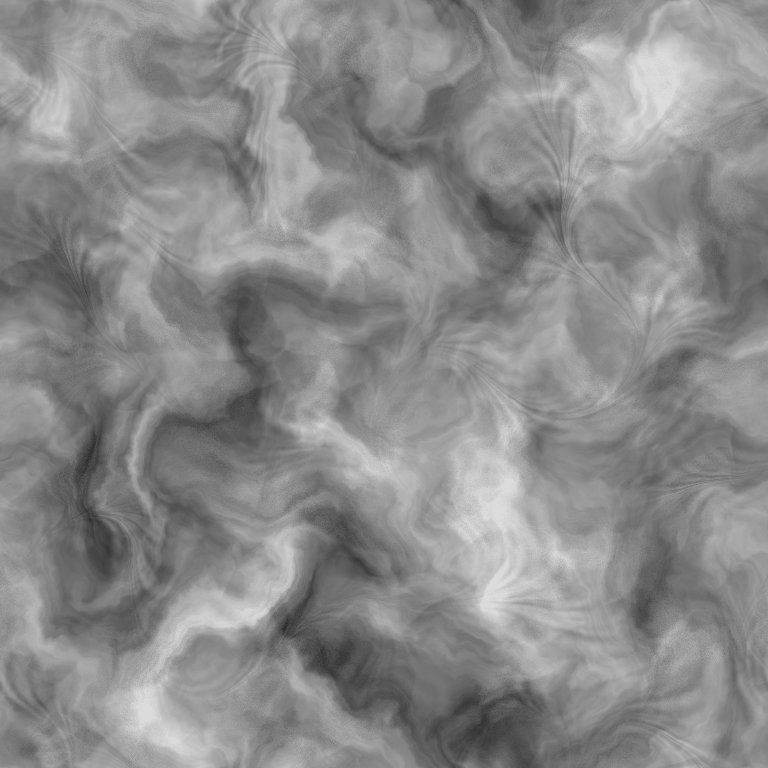
Reproduce this texture procedurally as a three.js fragment shader.

```glsl
// Seamless grey smoke painted with swirling, streaky brush dabs.
varying vec2 vUv;

const float TAU = 6.2831853;
const float MEAN_GREY = 0.54;
const float DARKEST = 0.12;
const float LIGHTEST = 0.86;

vec2 hash(vec2 cell, float seed) {
  vec3 q = fract(vec3(cell, seed) * vec3(0.1031, 0.1030, 0.0973));
  q += dot(q, q.yzx + 33.33);
  return fract((q.xx + q.yz) * q.zy);
}

mat2 rotation(float angle) {
  float c = cos(angle), s = sin(angle);
  return mat2(c, s, -s, c);
}

// Gradient noise that wraps after `period` cells
float corner(vec2 cell, vec2 offset, float period, float seed) {
  float angle = TAU * hash(mod(cell, period), seed).x;
  return dot(vec2(cos(angle), sin(angle)), offset);
}

float noise(vec2 uv, float period, float seed) {
  vec2 p = uv * period, id = floor(p), f = p - id;
  vec2 blend = f * f * f * (f * (f * 6.0 - 15.0) + 10.0);
  vec2 e = vec2(1.0, 0.0);
  float low = mix(corner(id, f, period, seed),
                  corner(id + e.xy, f - e.xy, period, seed), blend.x);
  float high = mix(corner(id + e.yx, f - e.yx, period, seed),
                   corner(id + e.xx, f - e.xx, period, seed), blend.x);
  return mix(low, high, blend.y);
}

float fbm(vec2 uv, float period, float seed) {
  float sum = 0.0, amp = 0.5;
  for (int i = 0; i < 7; i++) {
    sum += amp * noise(uv, period, seed + float(i));
    amp *= 0.5;
    period *= 2.0;
  }
  return sum;
}

// Folded noise, creased where it crosses zero
float billow(vec2 uv, float period, float seed) {
  float sum = 0.0, amp = 0.5;
  for (int i = 0; i < 5; i++) {
    sum += amp * abs(noise(uv, period, seed + float(i)));
    amp *= 0.55;
    period *= 2.0;
  }
  return sum;
}

// Twists the plane around one random centre per cell
vec2 swirl(vec2 uv, float cells, float seed) {
  vec2 p = uv * cells, home = floor(p), shift = vec2(0.0);
  for (int k = 0; k < 9; k++) {
    vec2 cell = home + vec2(mod(float(k), 3.0), floor(float(k) / 3.0)) - 1.0;
    vec2 id = mod(cell, cells);
    vec2 d = p - cell - mix(vec2(0.2), vec2(0.8), hash(id, seed));
    float turn = 4.4 * (hash(id, seed + 1.0).x - 0.5);
    float fall = smoothstep(1.0, 0.0, length(d));
    shift += rotation(turn * fall) * d - d;
  }
  return (p + shift) / cells;
}

// Curved dabs: crisp on one side, fading on the other, combed by bristles
float dabs(vec2 uv, float cells, float bristle, float seed) {
  vec2 p = uv * cells, home = floor(p);
  float sum = 0.0;
  for (int k = 0; k < 9; k++) {
    vec2 cell = home + vec2(mod(float(k), 3.0), floor(float(k) / 3.0)) - 1.0;
    vec2 id = mod(cell, cells);
    vec2 look = hash(id, seed + 1.0);
    vec2 d = p - cell - mix(vec2(0.2), vec2(0.8), hash(id, seed));
    d = rotation(TAU * look.x) * d;
    d.y += (look.y - 0.5) * d.x * d.x;
    float body = smoothstep(1.0, 0.82, length(d / vec2(0.85, 0.5)));
    float fade = smoothstep(-0.5, 0.55, d.y) * smoothstep(-0.85, 0.3, d.x);
    float hairs = noise(d * vec2(1.2, 18.0) + id * 7.0, 128.0, seed + 2.0);
    float tone = 2.0 * hash(id, seed + 3.0).x - 1.0;
    sum += body * fade * (tone + bristle * hairs);
  }
  return sum;
}

// Fine grain smeared along a slowly turning flow
float streaks(vec2 uv, float grain, float seed) {
  float sum = 0.0;
  for (int i = 0; i < 14; i++) {
    float angle = 1.2 + 1.3 * TAU * noise(uv, 4.0, seed);
    uv += 0.006 * vec2(cos(angle), sin(angle));
    sum += noise(uv, grain, seed + 1.0);
  }
  return sum / 14.0;
}

void main() {
  vec2 drift = vec2(fbm(vUv, 5.0, 11.0), fbm(vUv, 5.0, 23.0));
  vec2 smoke = swirl(vUv + 0.14 * drift, 5.0, 31.0);
  vec2 ragged = vUv + 0.09 * drift.yx;

  float grey = MEAN_GREY + 0.85 * fbm(smoke, 4.0, 41.0);
  grey += 0.4 * (0.17 - billow(smoke, 7.0, 53.0));
  grey += 0.12 * dabs(ragged, 7.0, 0.6, 61.0);
  grey += 0.07 * dabs(ragged + 0.03 * drift, 17.0, 0.3, 71.0);

  float brushed = smoothstep(-0.2, 0.25, noise(vUv, 5.0, 83.0));
  grey += mix(0.1, 0.35, brushed) * streaks(vUv + 0.02 * drift, 72.0, 91.0);

  gl_FragColor = vec4(vec3(clamp(grey, DARKEST, LIGHTEST)), 1.0);
}
```
